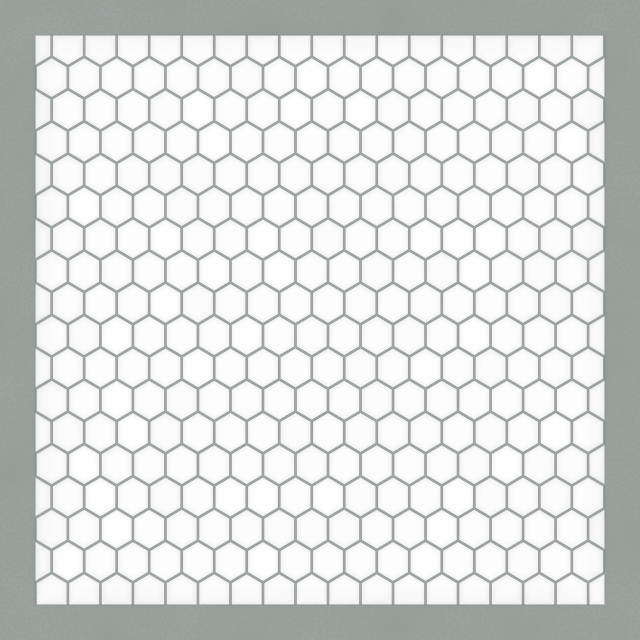
A WebGL 2 fragment shader for this pattern:

```glsl
#version 300 es
precision highp float;

uniform vec2 u_resolution;
out vec4 fragColor;

// Layout, in canvas units
const vec2 PITCH = vec2(0.0508, 0.0504);        // column and row spacing
const vec2 FIRST_CENTER = vec2(0.0807, 0.8787); // one tile center
const float SLANT = 0.0150;                     // height of a sloping side
const float PANEL_HALF = 0.4445;
const float GROUT_HALF = 0.0021;
const float EDGE_SOFT = 0.0007;
const float BEVEL_WIDTH = 0.009;
const float VEIL_WIDTH = 0.045;                 // dimming along the panel rim

// Colors and wear
const vec3 GROUT = vec3(0.600, 0.625, 0.610);
const vec3 GROUT_LIGHT = vec3(0.650, 0.670, 0.660);
const vec3 TILE_RIM = vec3(0.962);
const vec3 TILE_FACE = vec3(0.995);
const float TILE_VARIATION = 0.006;
const float RIM_VEIL = 0.018;
const float MOTTLE = 0.030;
const float GRAIN = 0.035;
const float RIM_SHADOW = 0.05;

float hash(vec2 p) {
    vec3 q = fract(p.xyx * vec3(0.1031, 0.1030, 0.0973));
    q += dot(q, q.yzx + 33.33);
    return fract((q.x + q.y) * q.z);
}

vec2 gradient(vec2 cell) {
    float angle = 6.2832 * hash(cell);
    return vec2(cos(angle), sin(angle));
}

float gradientNoise(vec2 p) {
    vec2 i = floor(p), f = fract(p);
    vec2 u = f * f * f * (f * (f * 6.0 - 15.0) + 10.0);
    vec2 e = vec2(0.0, 1.0);
    float low = mix(dot(gradient(i), f),
                    dot(gradient(i + e.yx), f - e.yx), u.x);
    float high = mix(dot(gradient(i + e.xy), f - e.xy),
                     dot(gradient(i + e.yy), f - e.yy), u.x);
    return mix(low, high, u.y);
}

float fbm(vec2 p) {
    float sum = 0.0, amplitude = 0.5;
    for (int i = 0; i < 4; i++) {
        sum += amplitude * gradientNoise(p);
        p = p * 2.03 + 17.1;
        amplitude *= 0.5;
    }
    return sum;
}

// Distance inward from the sides of a pointy-topped hexagon
float hexInside(vec2 p) {
    p = abs(p);
    float halfWidth = 0.5 * PITCH.x;
    float apex = 0.5 * (PITCH.y + SLANT);
    vec2 slopeNormal = normalize(vec2(SLANT, halfWidth));
    return min(halfWidth - p.x, dot(vec2(0.0, apex) - p, slopeNormal));
}

// Inside distance (x) and tile index (yz) from one of two staggered lattices
vec3 hexLattice(vec2 uv, vec2 shift) {
    vec2 period = vec2(PITCH.x, 2.0 * PITCH.y);
    vec2 p = uv - FIRST_CENTER - shift;
    vec2 index = floor(p / period + 0.5);
    return vec3(hexInside(p - index * period), index + shift * 400.0);
}

void main() {
    vec2 uv = gl_FragCoord.xy / u_resolution;
    float soft = max(EDGE_SOFT, 0.65 / min(u_resolution.x, u_resolution.y));

    // Nearest tile and the square panel
    vec3 even = hexLattice(uv, vec2(0.0));
    vec3 odd = hexLattice(uv, vec2(0.5, 1.0) * PITCH);
    vec3 tile = even.x > odd.x ? even : odd;
    vec2 fromCenter = abs(uv - 0.5);
    float panel = PANEL_HALF - max(fromCenter.x, fromCenter.y);

    // Grout and surrounding border
    float mottle = fbm(uv * 9.0);
    float grain = gradientNoise(uv * 230.0);
    vec3 grout = GROUT + MOTTLE * mottle + GRAIN * grain * (0.5 + mottle);
    float jointCore = 1.0 - smoothstep(0.0, 0.0014, tile.x);
    grout = mix(grout, GROUT_LIGHT, 0.6 * jointCore * step(0.0, panel));
    grout -= RIM_SHADOW * exp(-abs(panel) / 0.0018) * step(panel, 0.0);

    // Glazed tile with a soft, slightly uneven bevel
    float inset = min(tile.x - GROUT_HALF, panel);
    float variation = hash(tile.yz + 51.0);
    float bevel = BEVEL_WIDTH * (0.8 + 0.4 * variation);
    float face = smoothstep(0.0, bevel, inset + 0.002 * gradientNoise(uv * 70.0));
    vec3 glaze = mix(TILE_RIM, TILE_FACE, face);
    glaze -= TILE_VARIATION * variation;
    glaze -= RIM_VEIL * (1.0 - smoothstep(0.0, VEIL_WIDTH, panel));

    float coverage = smoothstep(-soft, soft, inset);
    fragColor = vec4(mix(grout, glaze, coverage), 1.0);
}
```
